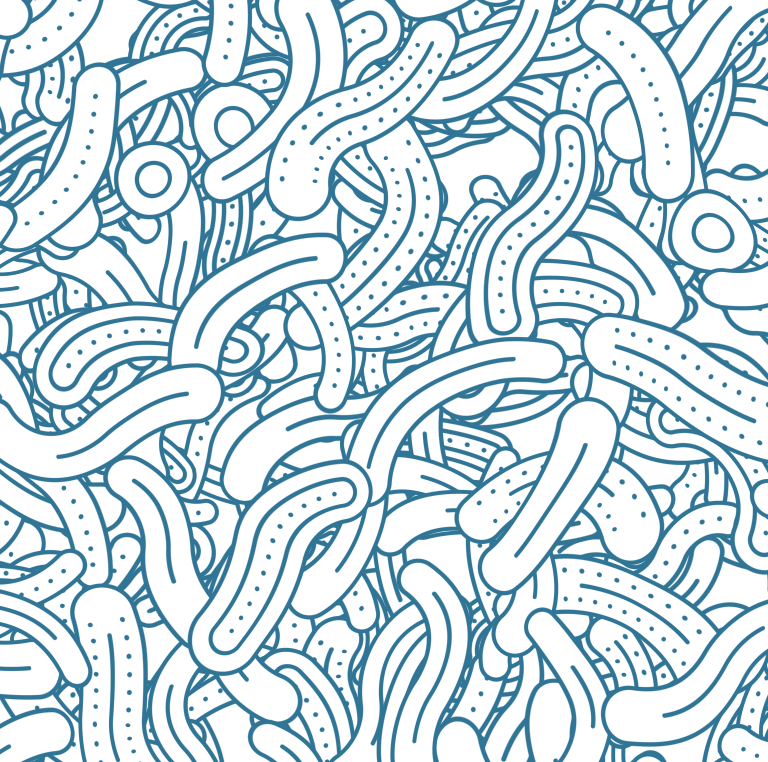
Reproduce this pattern procedurally as a Shadertoy shader.

```glsl
const vec3 PAPER = vec3(1.0);
const vec3 INK = vec3(0.19, 0.46, 0.59);
const float LINE = 0.0028;     // half width of a stroke
const float DOT = 0.0031;      // radius of a dot
const float DOT_GAP = 0.022;   // spacing of dots along a worm
const int LAYERS = 8;

vec4 hash4(vec2 p) {
    vec4 q = fract(p.xyxy * vec4(0.1031, 0.1030, 0.0973, 0.1099));
    q += dot(q, q.wzxy + 33.33);
    return fract((q.xxyz + q.yzzw) * q.zywx);
}

vec2 gradientAt(vec2 p) {
    return hash4(p).xy * 2.0 - 1.0;
}

float gradientNoise(vec2 p) {
    vec2 i = floor(p), f = fract(p), o = vec2(0.0, 1.0);
    vec2 u = f * f * (3.0 - 2.0 * f);
    float a = dot(gradientAt(i), f);
    float b = dot(gradientAt(i + o.yx), f - o.yx);
    float c = dot(gradientAt(i + o.xy), f - o.xy);
    float d = dot(gradientAt(i + o.yy), f - o.yy);
    return mix(mix(a, b, u.x), mix(c, d, u.x), u.y);
}

float fill(float dist, float pixel) {
    return 1.0 - smoothstep(-0.75 * pixel, 0.75 * pixel, dist);
}

vec2 rotate(vec2 p, float a) {
    float c = cos(a), s = sin(a);
    return vec2(c * p.x - s * p.y, s * p.x + c * p.y);
}

// Distance to, and length along, an arc leaving the origin towards +x
vec2 arcCoords(vec2 p, float bend, float len) {
    p.y *= bend < 0.0 ? -1.0 : 1.0;
    float radius = 1.0 / abs(bend);
    float halfTurn = 0.5 * len / radius;
    float a = atan(p.x, radius - p.y) - halfTurn;
    a = mod(a + 3.14159, 6.28318) - 3.14159;
    a = clamp(a, -halfTurn, halfTurn) + halfTurn;
    vec2 nearest = radius * vec2(sin(a), 1.0 - cos(a));
    return vec2(distance(p, nearest), a * radius);
}

// Spine of two arcs, one in each half plane, sharing a tangent
vec2 spineCoords(vec2 p, vec2 bends, vec2 lens) {
    bool head = p.x > 0.0;
    vec2 spine = arcCoords(vec2(abs(p.x), p.y), head ? bends.x : bends.y,
                           head ? lens.x : lens.y);
    return head ? spine : vec2(spine.x, -spine.y);
}

float dotRow(vec2 spine, float offset) {
    float along = (fract(spine.y / DOT_GAP) - 0.5) * DOT_GAP;
    return length(vec2(along, spine.x - offset)) - DOT;
}

float spineStroke(vec2 spine, vec2 reach) {
    float over = max(spine.y - reach.x, 0.0) + max(-spine.y - reach.y, 0.0);
    return length(vec2(spine.x, over)) - LINE;
}

// Distance to the marks drawn inside a worm
float innerMarks(vec2 spine, float radius, float kind, vec2 reach) {
    if (kind < 0.42) return spineStroke(spine, reach);
    if (kind < 0.68) return dotRow(spine, 0.0);
    if (kind < 0.84) return min(spineStroke(spine, reach), dotRow(spine, 0.52 * radius));
    float ring = abs(spine.x - 0.45 * radius) - LINE;
    return min(ring, dotRow(spine, 0.0));
}

// Ink and coverage of one worm
vec2 worm(vec2 p, vec2 id, float size, float heading, float pixel) {
    vec4 shape = hash4(id + 3.7), style = hash4(id + 15.3);
    float kind = style.x;
    bool isRing = kind > 0.94;
    vec2 lens = isRing ? vec2(0.0) : size * mix(vec2(0.38), vec2(0.72), shape.xy);
    lens = floor(lens / DOT_GAP) * DOT_GAP;
    vec2 bends = mix(vec2(0.6), vec2(3.0), shape.zw) / size;
    bends *= sign(style.zw - 0.5);

    vec2 spine = spineCoords(rotate(p, heading), bends, lens);
    float radius = size * mix(0.085, 0.13, style.y);
    radius *= isRing ? 1.7 : (kind > 0.68 ? 1.3 : 1.0);
    radius *= 1.0 + 0.22 * spine.y / size;

    float body = spine.x - radius;
    if (body > LINE + pixel) return vec2(0.0);
    vec2 reach = lens * mix(vec2(0.35), vec2(1.0), style.wz);
    float marks = fill(innerMarks(spine, radius, kind, reach), pixel);
    float outline = fill(-body - LINE, pixel);
    return vec2(max(marks, outline), fill(body - LINE, pixel));
}

void mainImage(out vec4 fragColor, in vec2 fragCoord) {
    float pixel = 1.0 / iResolution.y;
    vec2 p = fragCoord * pixel;
    p += 0.022 * vec2(gradientNoise(p * 6.0), gradientNoise(p * 6.0 + 40.0));

    // Front to back: large worms first, small ones fill the gaps
    float ink = 0.0, open = 1.0;
    for (int i = 0; i < LAYERS && open > 0.01; i++) {
        float layer = float(i) + 1.0;
        float size = i < LAYERS / 2 ? 0.27 : 0.17;
        vec2 grid = rotate(p, layer * 0.7) / size + hash4(vec2(layer, 5.0)).xy * 7.0;
        vec2 cell = floor(grid - 0.5);
        for (int k = 0; k < 4 && open > 0.01; k++) {
            vec2 id = cell + vec2(k % 2, k / 2);
            vec2 jitter = hash4(id + layer * 17.0).xy;
            vec2 local = grid - id - mix(vec2(0.4), vec2(0.6), jitter);
            if (dot(local, local) > 0.85) continue;
            float flow = gradientNoise((grid - local) * size * 2.6 + layer);
            float heading = 7.0 * flow + 1.6 * jitter.x;
            vec2 paint = worm(local * size, id + layer * 31.0, size, heading, pixel);
            ink += open * paint.x * paint.y;
            open *= 1.0 - paint.y;
        }
    }
    fragColor = vec4(mix(PAPER, INK, ink), 1.0);
}
```
